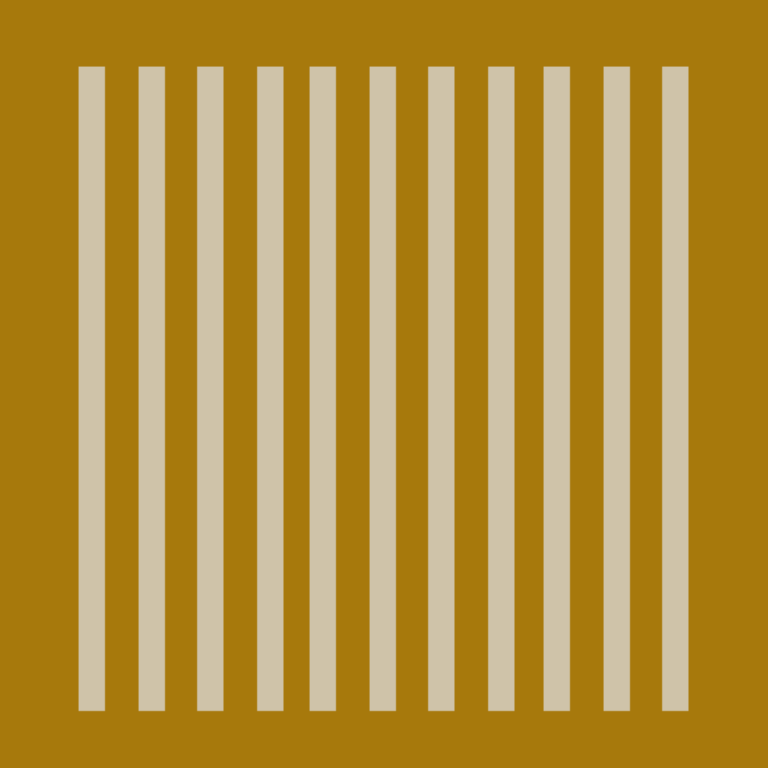
A three.js fragment shader for this pattern:

```glsl
varying vec2 vUv;

const vec3 OCHRE = vec3(0.655, 0.475, 0.047);
const vec3 SAND = vec3(0.812, 0.765, 0.663);

const int BAR_COUNT = 11;
const float BAR_WIDTH = 0.03438;
const float FIRST_LEFT = 0.10234;
const float BOTTOM = 0.07422;
const float TOP = 0.91328;

// Bars stand in pairs, two pairs to a group
const float BAR_STEP = 0.07813;
const float PAIR_STEP = 0.1543;
const float GROUP_STEP = 0.30078;
const float GROUP_DRIFT = 0.00195;
const float EDGE_SOFTNESS = 0.00195;

// Soft coverage of the span from low to high
float span(float value, float low, float high) {
  float inside = min(value - low, high - value);
  return clamp(inside / EDGE_SOFTNESS + 0.5, 0.0, 1.0);
}

// Left edge of a bar, with uneven gaps between pairs and groups
float barLeft(float index) {
  float group = floor(index / 4.0);
  float pair = floor(mod(index, 4.0) / 2.0);
  float member = mod(index, 2.0);
  float groupOffset = group * GROUP_STEP + group * (group - 1.0) * GROUP_DRIFT;
  return FIRST_LEFT + groupOffset + pair * PAIR_STEP + member * BAR_STEP;
}

void main() {
  // Upright bars
  float bars = 0.0;
  for (int i = 0; i < BAR_COUNT; i++) {
    float left = barLeft(float(i));
    bars = max(bars, span(vUv.x, left, left + BAR_WIDTH));
  }

  // Trim to the shared height and colour
  bars *= span(vUv.y, BOTTOM, TOP);
  gl_FragColor = vec4(mix(OCHRE, SAND, bars), 1.0);
}
```
